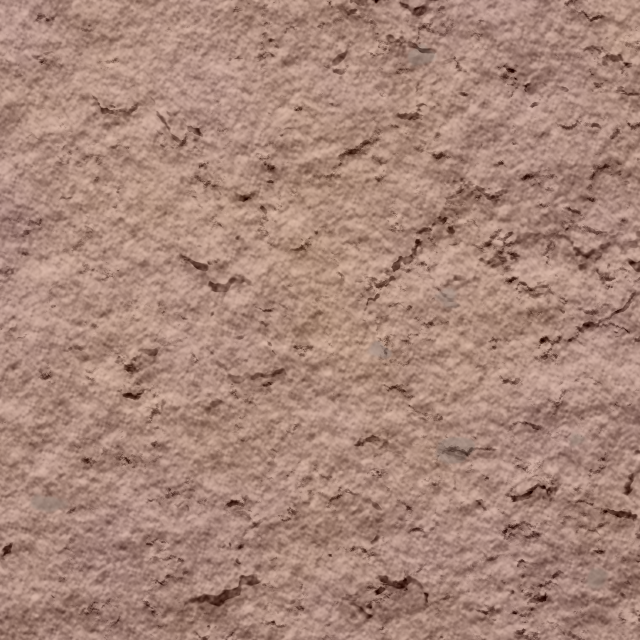
Give the GLSL for this texture, as a WebGL 2 fragment shader.

```glsl
#version 300 es
precision highp float;
// Weathered earth wall: a fine fractal relief lit from above, broken by
// ragged ledges that cast thin shadows, with sandy grain, faint ochre and
// mauve patches and a few embedded grey pebbles.

#define BASE_COLOR vec3(0.690, 0.559, 0.505)
#define PEBBLE_COLOR vec3(0.63, 0.55, 0.51)
#define LIGHT_DIR vec2(-0.2, 0.98)
#define RELIEF 1.85
#define GRAIN 0.17
#define LEDGE_DEPTH 0.32
#define LEDGE_WIDTH 0.015
#define PATCHINESS 0.09
#define PEBBLE_GRID 8.0
#define PEBBLE_CHANCE 0.12

uniform vec2 u_resolution;
out vec4 fragColor;

float hash(vec2 p) {
    vec3 q = fract(p.xyx * vec3(0.1031, 0.1030, 0.0973));
    q += dot(q, q.yzx + 33.33);
    return fract((q.x + q.y) * q.z);
}

float noise(vec2 p) {
    vec2 cell = floor(p), f = fract(p);
    vec2 s = f * f * f * (f * (f * 6.0 - 15.0) + 10.0);
    float low = mix(hash(cell), hash(cell + vec2(1, 0)), s.x);
    float high = mix(hash(cell + vec2(0, 1)), hash(cell + vec2(1, 1)), s.x);
    return mix(low, high, s.y);
}

float fbm(vec2 p, int octaves, float gain) {
    const mat2 turn = mat2(0.8, 0.6, -0.6, 0.8);
    float sum = 0.0, total = 0.0, amp = 0.5;
    for (int i = 0; i < octaves; i++) {
        sum += amp * noise(p);
        total += amp;
        amp *= gain;
        p = turn * p * 2.03 + 17.3;
    }
    return sum / total;
}

// Raised plates: 1 on top of a plate, 0 beside it, with a ragged rim.
float plate(vec2 p, float scale) {
    float n = fbm(p * scale * vec2(0.85, 1.15) + scale * 7.1, 6, 0.58);
    float soft = 0.0025 * scale;
    return smoothstep(-soft, soft, n - 0.5);
}

// Signed ledge shading: dark below a rim, faintly bright above it.
float ledges(vec2 p) {
    float tone = 0.0, scale = 3.6, width = LEDGE_WIDTH;
    float fray = 0.35 + 1.1 * noise(p * 38.0 + 3.0);
    float depth = LEDGE_DEPTH * (0.5 + 0.7 * noise(p * 60.0 + 11.0));
    for (int i = 0; i < 3; i++) {
        float presence = fbm(p * scale * 1.4 + 41.0 * float(i + 1), 3, 0.5);
        presence = smoothstep(0.42, 0.72, presence + 0.2 * (p.x - 0.5));
        float here = plate(p, scale);
        float drop = plate(p + LIGHT_DIR * width * fray * (0.2 + 0.8 * presence), scale) - here;
        float shade = plate(p + LIGHT_DIR * width * 2.4, scale) - here;
        tone -= depth * presence * max(drop, 0.0);
        tone -= 0.07 * presence * max(shade, 0.0);
        tone += 0.04 * presence * max(-drop, 0.0);
        scale *= 2.4;
        width *= 0.68;
    }
    return max(tone, -0.4);
}

// Coverage of scattered, slightly lumpy pebbles.
float pebbles(vec2 p) {
    vec2 q = p * PEBBLE_GRID, home = floor(q);
    float cover = 0.0;
    for (int y = -1; y <= 1; y++)
    for (int x = -1; x <= 1; x++) {
        vec2 cell = home + vec2(x, y);
        vec2 center = cell + 0.2 + 0.6 * vec2(hash(cell + 3.7), hash(cell + 9.2));
        float radius = mix(0.09, 0.2, hash(cell + 21.4));
        float dist = length((q - center) * vec2(0.9, 1.1)) + 0.16 * (noise(q * 7.0) - 0.5);
        float present = step(hash(cell + 55.1), PEBBLE_CHANCE);
        cover = max(cover, present * (1.0 - smoothstep(radius - 0.04, radius + 0.04, dist)));
    }
    return cover;
}

void main() {
    vec2 p = gl_FragCoord.xy / min(u_resolution.x, u_resolution.y);

    // Slope toward the light
    vec2 q = p * 13.0;
    float slope = fbm(q, 5, 0.6) - fbm(q + LIGHT_DIR * 0.06, 5, 0.6);
    float relief = RELIEF * slope;

    // Sandy grain and broad patches
    float grain = GRAIN * (0.65 * noise(p * 190.0) + 0.45 * noise(p * 105.0 + 8.0) - 0.55);
    float center = exp(-5.0 * dot(p - vec2(0.5, 0.58), p - vec2(0.5, 0.58)));
    float patches = PATCHINESS * (fbm(p * 4.0 + 5.0, 4, 0.55) - 0.5);
    patches += 0.04 * (p.y - 0.5) + 0.04 * (center - 0.5);

    // Stones flatten the surface texture; highlights roll off
    float stone = pebbles(p);
    float tone = (relief + grain) * (1.0 - 0.6 * stone) + patches + ledges(p);
    tone = tone / (1.0 + 2.5 * max(tone, 0.0));

    // Ochre to mauve drift
    float warmth = 0.7 * (center - 0.5) + 1.4 * (fbm(p * 6.0 + 30.0, 4, 0.6) - 0.5);
    vec3 color = mix(BASE_COLOR, PEBBLE_COLOR, 0.7 * stone);
    color += tone * vec3(1.0, 0.99, 0.96);
    color += warmth * vec3(0.006, 0.006, -0.026) * (1.0 - stone);

    fragColor = vec4(clamp(color, 0.0, 1.0), 1.0);
}
```
